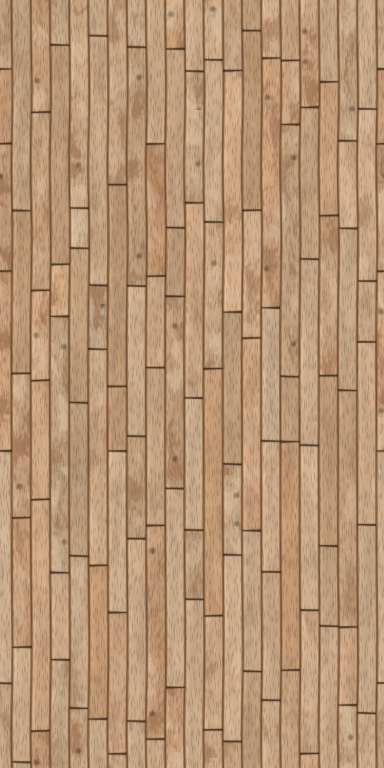
A Shadertoy shader for this texture:

```glsl
float hash(vec2 p) {
    vec3 q = fract(p.xyx * vec3(0.1031, 0.1030, 0.0973));
    q += dot(q, q.yzx + 33.33);
    return fract((q.x + q.y) * q.z);
}

// Distance to the nearest scattered point
float cellular(vec2 p) {
    vec2 cell = floor(p), f = p - cell;
    float nearest = 2.0;
    for (int y = -1; y <= 1; y++)
    for (int x = -1; x <= 1; x++) {
        vec2 o = vec2(x, y), id = cell + o;
        vec2 point = vec2(hash(id + 7.3), hash(id + 51.7));
        nearest = min(nearest, length(o + point - f));
    }
    return nearest;
}

// Layered, mutually warped sines, roughly -1 to 1
float waves(vec2 p) {
    float sum = 0.0, amp = 0.5;
    for (int i = 0; i < 5; i++) {
        sum += amp * sin(p.x + 1.7 * sin(p.y + float(i)));
        p = mat2(1.5, 0.7, -0.8, 1.6) * p + sum + 2.3;
        amp *= 0.65;
    }
    return sum;
}

void mainImage(out vec4 fragColor, in vec2 fragCoord) {
    vec2 uv = fragCoord / iResolution.xy;
    vec2 p = uv * vec2(1.0, 2.0);
    float pixel = 1.0 / iResolution.x;

    // Twenty strips with slightly wavering sides
    float x = uv.x * 20.0 - 0.62 + 0.025 * sin(p.y * 9.0 + 2.0 * sin(p.y * 4.0));
    float strip = mod(floor(x), 20.0);
    float across = fract(x);

    // Five planks of uneven length along each strip
    float y = uv.y * 5.0 + 5.0 * hash(vec2(strip, 3.0));
    float row = floor(y);
    float joint = 0.12 + 0.76 * hash(vec2(strip + 9.0, mod(row, 5.0)));
    float along = fract(y) - joint;
    vec2 plank = vec2(strip, mod(row - step(along, 0.0), 5.0));
    float tone = hash(plank + 20.0), hue = hash(plank + 40.0), wear = hash(plank + 60.0);
    vec2 q = p + plank * vec2(3.7, 5.3);

    // Plank colour
    vec3 wood = mix(vec3(0.72, 0.58, 0.45), vec3(0.82, 0.69, 0.57), 0.15 + 0.8 * tone);
    wood *= mix(vec3(1.02, 0.98, 0.94), vec3(0.98, 1.0, 1.0), hue);

    // Broad clouding, long fibres and fine streaks
    float cloud = waves(q * vec2(28.0, 9.0));
    float fibre = waves(vec2(q.x * 170.0 + cloud, q.y * 9.0));
    float streak = hash(floor(vec2(q.x * 330.0, q.y * 55.0))) - 0.5;
    wood *= 1.0 + 0.035 * cloud + 0.035 * fibre + 0.05 * streak;

    // Short dark pores
    float pore = 1.0 - smoothstep(0.08, 0.38, cellular(q * vec2(150.0, 26.0)));
    wood *= 1.0 - 0.13 * pore;

    // Rusty stains and pale scuffs, stronger on worn planks
    float patchy = waves(q * vec2(40.0, 16.0) + 4.0);
    float flake = cellular(q * vec2(110.0, 60.0) + patchy);
    float worn = smoothstep(0.35, 1.0, wear);
    float stain = smoothstep(0.1, 0.9, patchy + 0.6 * (flake - 0.4)) * (0.12 + 0.5 * worn);
    float scuff = smoothstep(0.2, 0.9, -patchy + 0.5 * (0.4 - flake)) * (0.1 + 0.5 * worn);
    wood = mix(wood, vec3(0.58, 0.41, 0.28), stain);
    wood = mix(wood, vec3(0.86, 0.76, 0.64), scuff);

    // Occasional knots
    vec2 knotAt = vec2(0.25 + 0.5 * hue, 0.16 + 0.2 * tone);
    float knot = length((vec2(across, abs(along)) - knotAt) * vec2(0.05, 0.4));
    wood *= 1.0 - 0.3 * step(0.8, wear) * (1.0 - smoothstep(0.002, 0.012, knot));

    // Long seams: brown bevel, thin dark core, lit edge beside it
    float side = min(across, 1.0 - across) / 20.0;
    float depth = 0.75 + 0.25 * sin(p.y * 13.0 + strip * 2.4);
    float bevel = 1.0 - smoothstep(0.001, 0.0055, side);
    float core = 1.0 - smoothstep(0.0013 - 0.5 * pixel, 0.0013 + pixel, side);
    float lit = smoothstep(0.08, 0.14, across) * (1.0 - smoothstep(0.14, 0.26, across));
    wood *= 1.0 + 0.05 * lit;
    wood = mix(wood, vec3(0.54, 0.39, 0.26), 0.75 * bevel);
    wood = mix(wood, vec3(0.36, 0.25, 0.16), 0.65 * core * depth);

    // Butt joints between planks
    float gap = abs(along + 0.012 * (across - 0.5) * (hue - 0.5)) * 0.4;
    float shade = 1.0 - smoothstep(0.001, 0.007, gap);
    float cut = 1.0 - smoothstep(0.0014 - 0.5 * pixel, 0.0014 + pixel, gap);
    wood *= 1.0 - 0.18 * shade;
    wood = mix(wood, vec3(0.27, 0.18, 0.11), 0.85 * cut);

    fragColor = vec4(clamp(wood, 0.0, 1.0), 1.0);
}
```
